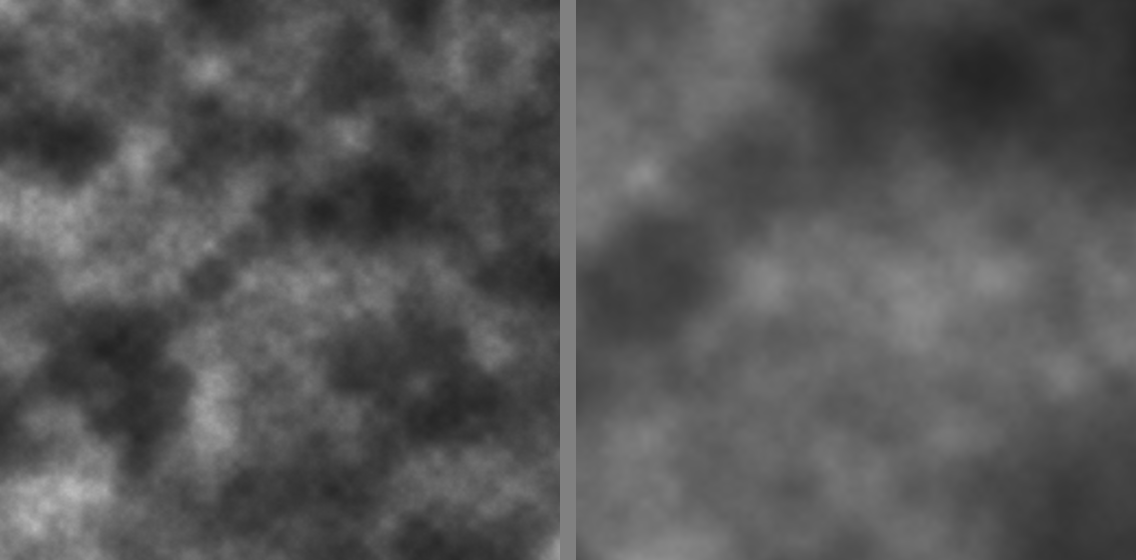
Left, the full canvas; right, a detail of the centre.
Write a WebGL 2 fragment shader that draws this texture.

```glsl
#version 300 es
precision highp float;
// Soft grey cloud texture: fractal value noise on a square lattice,
// summed over octaves, then mapped through an exponential tone curve
// so that dark greys dominate and bright patches stay rare.

#define BASE_CELLS 8.0   // lattice cells across the canvas
#define OCTAVES 6
#define LACUNARITY 2.0   // frequency ratio between octaves
#define GAIN 0.5         // amplitude ratio between octaves
#define MID_GREY 0.313   // median brightness
#define CONTRAST 2.35    // steepness of the tone curve
#define SEED 17.0

uniform vec2 u_resolution;
out vec4 fragColor;

float hash(vec2 p) {
    return fract(sin(dot(p, vec2(127.1, 311.7))) * 43758.5453);
}

// Lattice values blended with a smooth cubic weight
float valueNoise(vec2 p) {
    vec2 cell = floor(p);
    vec2 f = fract(p);
    vec2 w = f * f * (3.0 - 2.0 * f);
    float bottom = mix(hash(cell), hash(cell + vec2(1.0, 0.0)), w.x);
    float top = mix(hash(cell + vec2(0.0, 1.0)), hash(cell + vec2(1.0, 1.0)), w.x);
    return mix(bottom, top, w.y);
}

// Octave sum normalised to the range 0..1
float cloudNoise(vec2 p) {
    float sum = 0.0;
    float total = 0.0;
    float amplitude = 1.0;
    for (int i = 0; i < OCTAVES; i++) {
        sum += amplitude * valueNoise(p + SEED * float(i + 1));
        total += amplitude;
        amplitude *= GAIN;
        p *= LACUNARITY;
    }
    return sum / total;
}

void main() {
    vec2 uv = gl_FragCoord.xy / u_resolution;
    float density = cloudNoise(uv * BASE_CELLS);

    // Tone curve
    float grey = MID_GREY * exp(CONTRAST * (density - 0.5));
    fragColor = vec4(vec3(clamp(grey, 0.0, 1.0)), 1.0);
}
```
